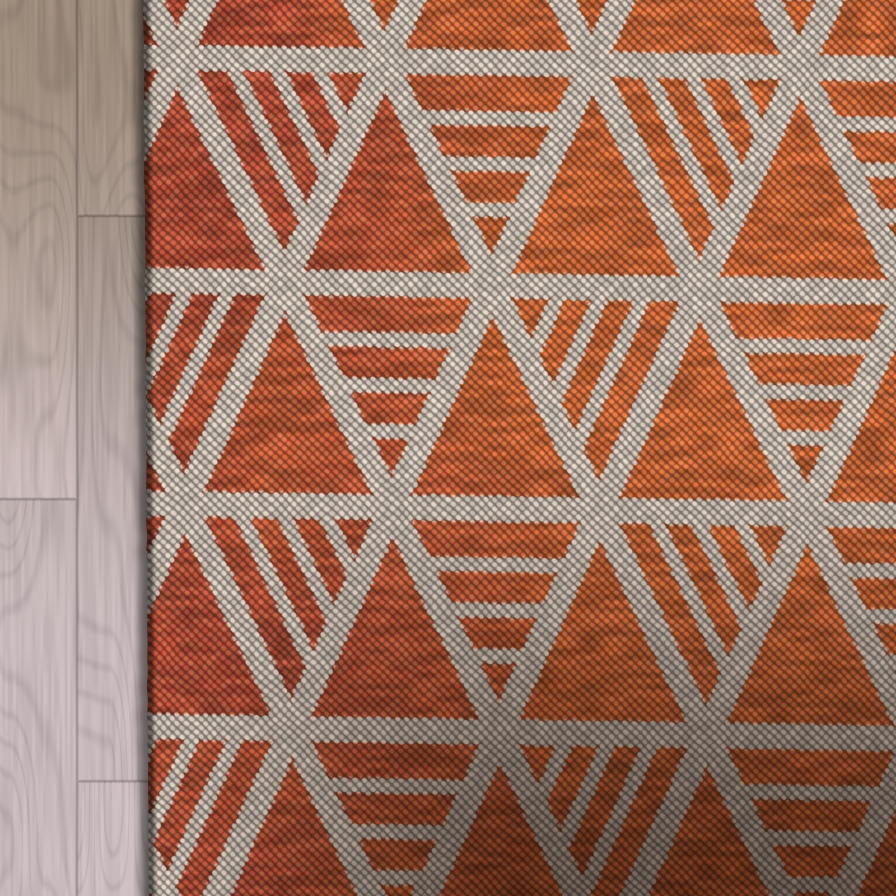
Reproduce this pattern procedurally as a WebGL 2 fragment shader.

```glsl
#version 300 es
precision highp float;
// Woven orange rug with pale triangle lattice and striped triangles, beside a pale plank floor.

#define COL_W 0.2315     // triangle base
#define ROW_H 0.249      // triangle height
#define LATTICE_X 0.198  // first lattice vertex, measured from top left
#define LATTICE_Y 0.068
#define SHEAR 0.016      // slight skew of the weave
#define BAND 0.0142      // half width of lattice bands
#define STRIPE 0.0082    // half width of inner stripes
#define STITCHES 96.0    // stitches across the canvas
#define RUG_EDGE 0.160
#define PLANK_W 0.086
#define PLANK_L 0.631

uniform vec2 u_resolution;
out vec4 fragColor;

float hash(vec2 p) {
    vec3 q = fract(p.xyx * vec3(0.1031, 0.1030, 0.0973));
    q += dot(q, q.yzx + 33.33);
    return fract((q.x + q.y) * q.z);
}

float noise(vec2 p) {
    vec2 i = floor(p), f = fract(p);
    f = f * f * (3.0 - 2.0 * f);
    vec2 e = vec2(1.0, 0.0);
    return mix(mix(hash(i), hash(i + e), f.x),
               mix(hash(i + e.yx), hash(i + e.xx), f.x), f.y);
}

// Signed distance to the pale yarn: negative inside bands and stripes.
float latticeDistance(vec2 p) {
    vec2 s = p - vec2(LATTICE_X, LATTICE_Y);
    s -= SHEAR * vec2(s.y, s.x - 0.23);
    float row = floor(s.y / ROW_H);
    float odd = mod(row, 2.0);
    float top = fract(s.y / ROW_H);
    float u = s.x / COL_W + 0.5 * odd - 0.5 * top;
    float col = floor(u);
    float left = u - col;
    float right = 1.0 - left - top;

    // Scale lattice coordinates to true distances from the three line families.
    float slant = COL_W * ROW_H / length(vec2(0.5 * COL_W, ROW_H));
    float dTop = min(top, 1.0 - top) * ROW_H;
    float dLeft = min(left, 1.0 - left) * slant;
    float d = min(dTop, min(dLeft, min(abs(right), 1.0 - abs(right)) * slant)) - BAND;

    // Downward triangles alternate level stripes with stripes along one side.
    if (right > 0.0) {
        bool level = mod(col, 2.0) > 0.5;
        float across = level ? top : (odd > 0.5 ? right : left);
        float scale = level ? ROW_H : slant;
        for (int i = 0; i < 3; i++) {
            float center = 0.25 + 0.205 * float(i);
            d = min(d, abs(across - center) * scale - STRIPE);
        }
    }
    return d;
}

vec3 rugColor(vec2 p, float aa) {
    // Staggered stitches on a diagonal grid.
    vec2 g = vec2(p.x + p.y, p.x - p.y) * STITCHES;
    g += 0.35 * (vec2(noise(p * 45.0), noise(p * 45.0 + 70.0)) - 0.5);
    vec2 cell = fract(g) - 0.5;
    float bump = 1.0 - smoothstep(0.18, 0.62, length(cell * vec2(0.85, 1.15)));
    float stitch = hash(floor(g));
    float streak = noise(p * vec2(38.0, 150.0));
    float patches = noise(p * 7.0 + 4.0);

    vec3 rust = mix(vec3(0.70, 0.29, 0.21), vec3(0.82, 0.41, 0.21),
                    smoothstep(0.18, 0.6, p.x + 0.25 * (patches - 0.5)));
    rust = mix(rust, vec3(0.80, 0.47, 0.33), 0.4 * stitch);
    rust *= (0.64 + 0.44 * bump) * (0.82 + 0.32 * streak);
    vec3 cream = vec3(0.84, 0.79, 0.74) * (0.62 + 0.42 * bump) * (0.92 + 0.14 * stitch);

    float d = latticeDistance(p) + 0.003 * (0.5 - bump) + 0.002 * (stitch - 0.5);
    vec3 color = mix(cream, rust, smoothstep(-0.0012 - aa, 0.0012 + aa, d));

    // Shade falls towards the lower right.
    float shade = smoothstep(0.48, 1.02, p.y) * smoothstep(0.12, 0.6, p.x);
    return color * mix(vec3(1.0), vec3(0.52, 0.48, 0.46), shade);
}

vec3 floorColor(vec2 p, float aa) {
    float column = floor(p.x / PLANK_W);
    float along = (p.y - 0.557 + 0.316 * column) / PLANK_L;
    float tone = hash(vec2(column, floor(along)) + 11.0);
    vec3 color = mix(vec3(0.61, 0.54, 0.48), vec3(0.81, 0.75, 0.76), smoothstep(0.0, 0.75, p.y));
    color *= 0.96 + 0.07 * tone;

    // Fine fibres and broad growth rings.
    float fibre = noise(p * vec2(330.0, 16.0) + tone * 50.0);
    float ring = noise(p * vec2(24.0, 4.5) + tone * 30.0) * 7.0;
    float line = smoothstep(0.28, 0.5, abs(fract(ring) - 0.5));
    color *= 0.95 + 0.09 * fibre - 0.06 * line;

    // Seams between boards.
    float side = abs(p.x - PLANK_W);
    float end = abs(fract(along + 0.5) - 0.5) * PLANK_L;
    color *= 1.0 - 0.2 * (1.0 - smoothstep(0.0005, 0.0018 + aa, min(side, end)));
    return color;
}

void main() {
    vec2 p = gl_FragCoord.xy / u_resolution;
    p.y = 1.0 - p.y;
    float aa = 0.7 / min(u_resolution.x, u_resolution.y);
    float edge = p.x - RUG_EDGE - 0.006 * p.y + 0.0015 * (noise(vec2(p.y * 60.0, 3.0)) - 0.5);

    // Contact shadow on the floor and a dark bound rim on the rug.
    vec3 ground = floorColor(p, aa) * (1.0 - 0.5 * smoothstep(-0.018, 0.0, edge));
    vec3 rug = rugColor(p, aa) * mix(0.5, 1.0, smoothstep(0.003, 0.011, edge));
    fragColor = vec4(mix(ground, rug, smoothstep(-aa, aa, edge)), 1.0);
}
```
